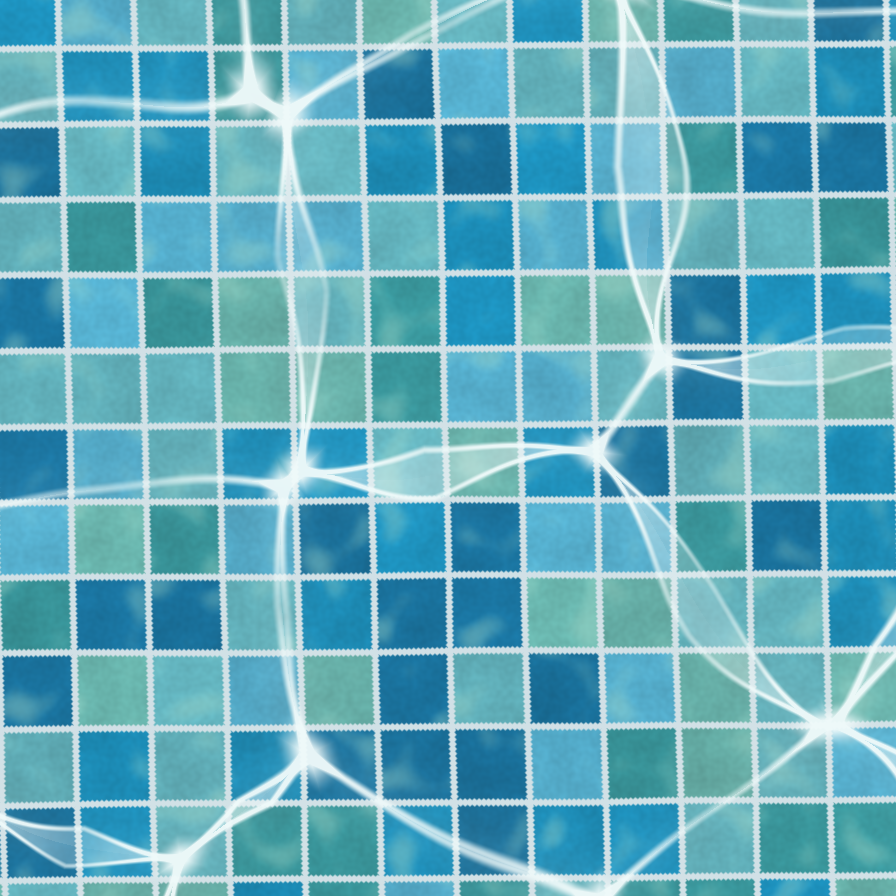
Write a three.js fragment shader that draws this texture.

```glsl
// Pool mosaic: a slightly leaning grid of blue and green tiles with pale grout,
// each tile coloured by a hash and mottled with gradient noise. Light caustics
// lie on top as a warped Voronoi network with pinched veils and bright nodes.
varying vec2 vUv;

const vec2 TILE_SIZE = vec2(0.0840, 0.0844);
const vec2 GRID_ORIGIN = vec2(0.065, 0.9453);  // a crossing near the top left
const float LEAN = 0.025;                      // sideways drift of the columns
const float RISE = 0.006;                      // upward drift of the rows
const float WOBBLE = 0.0022;
const float GROUT_HALF = 0.043;                // in tile units
const float GROUT_SOFT = 0.018;
const float DOT_COUNT = 16.0;                  // mesh dots along a tile side
const float DOT_DEPTH = 0.009;
const float MOTTLE = 0.10;
const float CAUSTIC_SCALE = 2.5;               // network cells across the canvas
const float CAUSTIC_WARP = 0.16;
const float STRAND_WIDTH = 0.022;              // in network units
const float VEIL_WIDTH = 0.085;
const float NODE_SIZE = 0.085;

const vec3 DEEP_BLUE = vec3(0.10, 0.45, 0.62);
const vec3 POOL_BLUE = vec3(0.11, 0.56, 0.73);
const vec3 SKY_BLUE = vec3(0.33, 0.68, 0.80);
const vec3 AQUA = vec3(0.38, 0.69, 0.73);
const vec3 TEAL = vec3(0.22, 0.58, 0.60);
const vec3 SEAFOAM = vec3(0.40, 0.69, 0.66);
const vec3 GROUT = vec3(0.82, 0.88, 0.90);
const vec3 LIGHT = vec3(0.94, 0.98, 0.98);
const float TAU = 6.28319;

float hash(vec2 p) {
  vec3 q = fract(p.xyx * 0.1031);
  q += dot(q, q.yzx + 33.33);
  return fract((q.x + q.y) * q.z);
}

float cornerSlope(vec2 cell, vec2 offset) {
  float angle = TAU * hash(cell + 17.0);
  return dot(vec2(cos(angle), sin(angle)), offset);
}

float gradientNoise(vec2 p) {
  vec2 i = floor(p), f = fract(p);
  vec2 s = f * f * f * (f * (f * 6.0 - 15.0) + 10.0);
  vec2 e = vec2(1.0, 0.0);
  float low = mix(cornerSlope(i, f), cornerSlope(i + e, f - e), s.x);
  float high = mix(cornerSlope(i + e.yx, f - e.yx), cornerSlope(i + 1.0, f - 1.0), s.x);
  return mix(low, high, s.y);
}

vec3 tileColour(float pick) {
  vec3 c = DEEP_BLUE;
  c = mix(c, POOL_BLUE, step(0.18, pick));
  c = mix(c, SKY_BLUE, step(0.35, pick));
  c = mix(c, AQUA, step(0.51, pick));
  c = mix(c, TEAL, step(0.73, pick));
  return mix(c, SEAFOAM, step(0.88, pick));
}

vec3 mosaic(vec2 p) {
  // Leaning, gently uneven grid
  vec2 g = p - GRID_ORIGIN - vec2(LEAN * (1.0 - p.y), RISE * p.x);
  g += WOBBLE * vec2(gradientNoise(p * 5.0), gradientNoise(p * 5.0 + 31.0));
  g /= TILE_SIZE;
  vec2 id = floor(g), f = fract(g);

  // Glaze: fine grain, cloudy patches and a small change between tiles
  vec3 c = tileColour(hash(id + 53.0));
  float grain = gradientNoise(p * 150.0) + 0.7 * gradientNoise(p * 75.0);
  float cloud = gradientNoise(f * 1.7 + id * 9.0);
  c *= 1.0 + MOTTLE * (0.5 * grain + cloud + 0.8 * (hash(id + 91.0) - 0.5));
  c = mix(c, vec3(0.60, 0.80, 0.74), 0.45 * smoothstep(0.1, 0.6, cloud));

  // Grout with tiny mesh dots along its edges
  vec2 d = 0.5 - abs(f - 0.5);
  vec2 halfWidth = GROUT_HALF + DOT_DEPTH * sin(g.yx * TAU * DOT_COUNT);
  vec2 lines = 1.0 - smoothstep(halfWidth - GROUT_SOFT, halfWidth + GROUT_SOFT, d);
  return mix(c, GROUT, max(lines.x, lines.y));
}

vec2 site(vec2 cell) {
  return 0.1 + 0.8 * vec2(hash(cell + 5.0), hash(cell + 71.0));
}

float caustics(vec2 p) {
  vec2 q = p * CAUSTIC_SCALE + vec2(3.3, 8.6);
  q += CAUSTIC_WARP * vec2(gradientNoise(q * 1.4), gradientNoise(q * 1.4 + 19.0));
  vec2 base = floor(q), f = fract(q);

  // Nearest site
  vec2 nearCell = vec2(0.0), nearOffset = vec2(0.0);
  float best = 9.0;
  for (int k = 0; k < 9; k++) {
    vec2 cell = vec2(mod(float(k), 3.0), floor((float(k) + 0.5) / 3.0)) - 1.0;
    vec2 r = cell + site(base + cell) - f;
    if (dot(r, r) < best) { best = dot(r, r); nearCell = cell; nearOffset = r; }
  }

  // Two nearest borders; the sum of both site hashes names a strand
  float e1 = 9.0, e2 = 9.0, key = 0.0;
  for (int j = -2; j <= 2; j++) for (int i = -2; i <= 2; i++) {
    vec2 cell = nearCell + vec2(float(i), float(j));
    vec2 r = cell + site(base + cell) - f;
    if (i == 0 && j == 0) continue;
    float e = dot(0.5 * (nearOffset + r), normalize(r - nearOffset));
    if (e < e1) { e2 = e1; e1 = e; key = fract(hash(base + cell) + hash(base + nearCell)); }
    else e2 = min(e2, e);
  }

  // Veils open between the nodes; other strands stay thin and may fade
  float along = smoothstep(0.0, 0.4, e2 - e1);
  float veil = smoothstep(0.5, 0.8, key);
  float w = VEIL_WIDTH * veil * along;
  float strength = mix(1.0, 0.25 + 0.7 * fract(key * 7.0), along);
  float rim = 1.0 - smoothstep(0.0, STRAND_WIDTH * (1.0 - 0.25 * veil), abs(e1 - w));
  float fill = veil * (1.0 - smoothstep(w - 0.01, w + 0.01, e1));
  float node = 1.0 - smoothstep(0.0, NODE_SIZE, e2);
  return rim * strength * 0.85 + fill * mix(0.5, 0.22, along) + node + 0.10 * strength * exp(-e1 * 14.0);
}

void main() {
  vec3 colour = mosaic(vUv);
  gl_FragColor = vec4(mix(colour, LIGHT, clamp(caustics(vUv), 0.0, 0.96)), 1.0);
}
```
